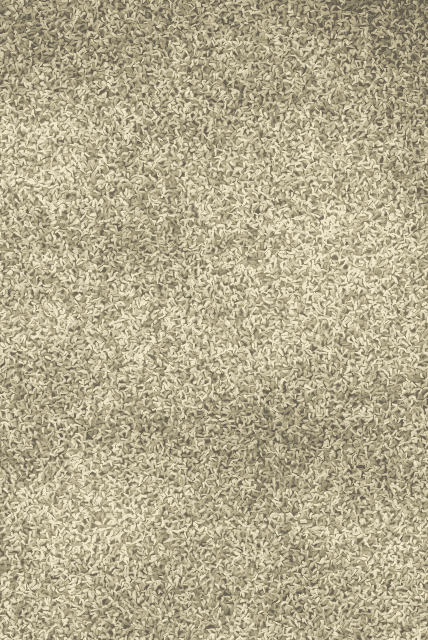
This texture is drawn by a Shadertoy shader. Its source:

```glsl
// Cream shag carpet: short, randomly leaning yarn tufts under soft uneven light.

const float TUFTS_PER_HEIGHT = 196.0;
const float TUFT_RADIUS = 0.42;       // in cells
const float TUFT_HALF_LENGTH = 0.58;  // in cells
const vec2 LIGHT_SIDE = vec2(-0.5, 0.87);

const vec3 SHADOW = vec3(0.375, 0.350, 0.298);
const vec3 YARN = vec3(0.675, 0.635, 0.505);
const vec3 HIGHLIGHT = vec3(0.945, 0.907, 0.800);

vec2 hash2(vec2 p, float seed) {
    vec3 q = fract((p + seed).xyx * vec3(0.1031, 0.1030, 0.0973));
    q += dot(q, q.yzx + 33.33);
    return fract((q.xx + q.yz) * q.zy);
}

vec2 direction(float angle) {
    return vec2(cos(angle), sin(angle));
}

float cornerSlope(vec2 cell, vec2 offset, float seed) {
    return dot(direction(6.2832 * hash2(cell, seed).x), offset);
}

float gradientNoise(vec2 p, float seed) {
    vec2 i = floor(p);
    vec2 f = p - i;
    vec2 u = f * f * f * (f * (f * 6.0 - 15.0) + 10.0);
    vec2 e = vec2(1.0, 0.0);
    float low = mix(cornerSlope(i, f, seed), cornerSlope(i + e, f - e, seed), u.x);
    float high = mix(cornerSlope(i + e.yx, f - e.yx, seed), cornerSlope(i + 1.0, f - 1.0, seed), u.x);
    return mix(low, high, u.y);
}

float fbm(vec2 p, float seed) {
    float sum = 0.0;
    float amplitude = 1.0;
    for (int octave = 0; octave < 4; octave++) {
        sum += amplitude * gradientNoise(p, seed + 17.0 * float(octave));
        p = 2.03 * p + 5.7;
        amplitude *= 0.6;
    }
    return sum;
}

// Distance to a strand in units of its radius, which thins toward the root.
float strandDistance(vec2 p, vec2 axis, float halfLength, float radius) {
    float along = clamp(dot(p, axis), -halfLength, halfLength);
    float taper = mix(0.75, 1.15, 0.5 + 0.5 * along / halfLength);
    return length(p - axis * along) / (radius * taper);
}

// Brightest of the rounded tufts around p; gap is the tone between them.
float tuftTone(vec2 p, float lean, float gap) {
    vec2 home = floor(p);
    float tone = gap;
    for (int y = -1; y <= 1; y++) {
        for (int x = -1; x <= 1; x++) {
            vec2 cell = home + vec2(x, y);
            vec2 toPoint = p - cell - hash2(cell, 3.0);
            vec2 random = hash2(cell, 71.0);
            vec2 size = mix(vec2(0.6, 0.8), vec2(1.3, 1.15), hash2(cell, 131.0));
            vec2 axis = direction(lean + 3.0 * (random.x - 0.5));
            float d = strandDistance(toPoint, axis, TUFT_HALF_LENGTH * size.x, TUFT_RADIUS * size.y);
            float body = 1.0 - smoothstep(0.3, 1.6, d);
            float yarn = mix(0.40, 1.0, random.y) + 0.12 * dot(toPoint, LIGHT_SIDE);
            tone = max(tone, mix(gap, yarn, body));
        }
    }
    return tone;
}

// Brushed patches, a dim far edge and a paler middle.
float pileLight(vec2 uv, vec2 screen) {
    float patches = 0.21 * fbm(uv * vec2(3.2, 4.6), 23.0);
    float clumps = 0.14 * gradientNoise(uv * 38.0, 47.0);
    float farEdge = -0.14 * smoothstep(0.80, 1.0, screen.y);
    float corner = -0.10 * smoothstep(0.45, 0.0, distance(screen, vec2(1.0)));
    float middle = 0.07 * smoothstep(0.45, 0.05, abs(screen.y - 0.52));
    return patches + clumps + farEdge + corner + middle - 0.05;
}

vec3 carpetColor(float tone) {
    vec3 lower = mix(SHADOW, YARN, smoothstep(-0.1, 0.6, tone));
    return mix(lower, HIGHLIGHT, clamp((tone - 0.5) / 0.5, 0.0, 1.0));
}

void mainImage(out vec4 fragColor, in vec2 fragCoord) {
    vec2 uv = fragCoord / iResolution.y;
    vec2 screen = fragCoord / iResolution.xy;

    // Tufts lean with a slowly turning nap
    float lean = 0.9 + 1.6 * gradientNoise(uv * 7.0, 89.0);
    float gap = 0.12 + 0.18 * gradientNoise(uv * 110.0, 11.0);

    // A small warp curls the strands
    vec2 curl = vec2(gradientNoise(uv * 120.0, 151.0), gradientNoise(uv * 120.0, 173.0));
    float tone = tuftTone(uv * TUFTS_PER_HEIGHT + 0.6 * curl, lean, gap);

    tone += pileLight(uv, screen);
    fragColor = vec4(carpetColor(clamp(tone, 0.0, 1.0)), 1.0);
}
```
